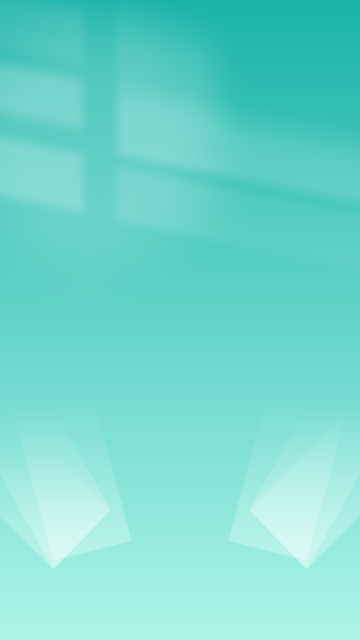
A Shadertoy shader for this background:

```glsl
// A mint vertical gradient with window light falling on the upper wall
// and two mirrored fans of translucent sheets near the floor.
// Soft sheared bands make the panes; half-plane strips make the sheets.

const vec2 CANVAS = vec2(0.5625, 1.0);

// Soft interval: 1 between lo and hi, blurred by b at both ends
float band(float x, float lo, float hi, float b) {
    return smoothstep(lo - b, lo + b, x) * (1.0 - smoothstep(hi - b, hi + b, x));
}

// Endless strip rising along dir from the base edge a-b
float strip(vec2 p, vec2 a, vec2 b, vec2 dir) {
    float e = 0.7 / iResolution.y;
    vec2 across = normalize(vec2(dir.y, -dir.x));
    vec2 up = normalize(vec2(a.y - b.y, b.x - a.x));
    float x = dot(p - a, across);
    float w = dot(b - a, across);
    return band(x, 0.0, w, e) * smoothstep(-e, e, dot(p - a, up));
}

// Opacity falling linearly to nothing at the given height
float fade(float y, float top) {
    return 0.32 * clamp((top - y) / (top - 0.14), 0.0, 1.0);
}

// Window light: one round glow, three left panes, a wide right column
vec3 windowLight(vec3 col, vec2 p) {
    vec3 light = vec3(0.95, 1.0, 0.98);
    float s = p.y + 0.2 * p.x;

    float glow = 1.0 - smoothstep(0.10, 0.27, length(p - vec2(0.14, 0.78)));
    col = mix(col, light, 0.19 * glow);

    float left = 1.0 - smoothstep(0.118, 0.142, p.x);
    float panes = 0.22 * band(s, 0.694, 0.785, 0.014)
                + 0.21 * band(s, 0.824, 0.902, 0.016)
                + 0.10 * band(s, 0.926, 1.010, 0.018);
    col = mix(col, light, left * panes);

    float right = smoothstep(0.170, 0.195, p.x);
    float near = 1.0 - smoothstep(0.27, 0.40, p.x);
    float upper = smoothstep(0.782, 0.808, s) * (1.0 - smoothstep(0.845, 0.925, s));
    float lower = band(s, 0.692, 0.776, 0.012);
    float haze = smoothstep(0.84, 0.90, s) * (1.0 - smoothstep(0.96, 1.06, s));
    float column = upper * mix(0.16, 0.23, near)
                 + lower * mix(0.06, 0.13, near)
                 + haze * 0.10 * (1.0 - smoothstep(0.30, 0.38, p.x));
    return mix(col, light, right * column);
}

// Three sheets fanned about one corner; the steepest reaches diagonalTop
vec3 fan(vec3 col, vec2 p, float diagonalTop) {
    vec3 sheet = vec3(0.96, 1.0, 0.99);
    vec2 pivot = vec2(0.0833, 0.1107);
    vec2 corner = vec2(0.1732, 0.2031);
    float upright = strip(p, vec2(0.0833, 0.1237), vec2(0.2057, 0.1549), vec2(-0.26, 0.966));
    float leaning = strip(p, pivot, corner, vec2(-0.49, 0.87));
    float diagonal = strip(p, pivot, corner, vec2(-0.707, 0.707));
    col = mix(col, sheet, upright * fade(p.y, 0.375));
    col = mix(col, sheet, leaning * fade(p.y, 0.365));
    return mix(col, sheet, diagonal * fade(p.y, diagonalTop));
}

void mainImage(out vec4 fragColor, in vec2 fragCoord) {
    vec2 p = fragCoord / iResolution.xy * CANVAS;

    // Wall
    vec3 col = mix(vec3(0.68, 0.96, 0.91), vec3(0.10, 0.70, 0.66), p.y);
    col = windowLight(col, p);

    // Fans, the right one mirrored and taller
    col = fan(col, p, 0.29);
    col = fan(col, vec2(CANVAS.x - p.x, p.y), 0.365);

    fragColor = vec4(col, 1.0);
}
```
